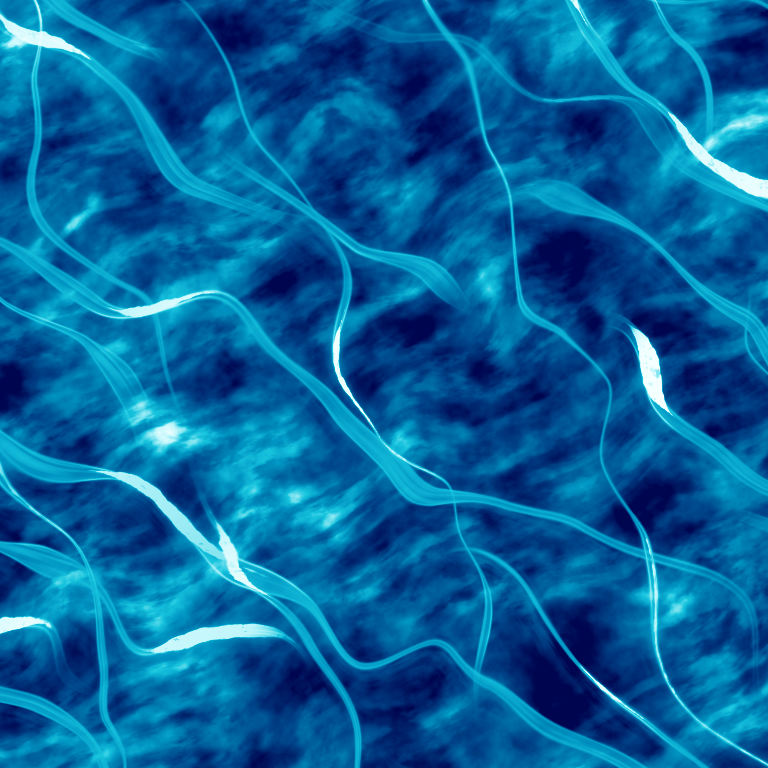
A three.js fragment shader for this texture:

```glsl
// Painted water: small navy hollows between ragged rising brush dabs, crossed
// by meandering aqua ribbons that carry tapered patches of white foam.
// Everything builds one scalar tone, which a colour ramp turns into water.
varying vec2 vUv;

const float RIBBON_ANGLE = -0.57;
const float THREAD_ANGLE = -1.15;
const float WISP_ANGLE = 0.5;
const float EDGE = 0.0013;

float hash(vec2 cell) {
  vec3 q = fract(cell.xyx * 0.1031);
  q += dot(q, q.yzx + 33.33);
  return fract((q.x + q.y) * q.z);
}

float noise(vec2 p) {
  vec2 i = floor(p);
  vec2 f = fract(p);
  f = f * f * (3.0 - 2.0 * f);
  float low = mix(hash(i), hash(i + vec2(1.0, 0.0)), f.x);
  float high = mix(hash(i + vec2(0.0, 1.0)), hash(i + vec2(1.0, 1.0)), f.x);
  return mix(low, high, f.y);
}

float fbm(vec2 p) {
  float sum = 0.0;
  float weight = 0.533;
  for (int i = 0; i < 4; i++) {
    sum += weight * noise(p);
    p = mat2(0.8, 0.6, -0.6, 0.8) * p * 2.03 + 17.3;
    weight *= 0.5;
  }
  return sum;
}

// Coordinates along and across a direction
vec2 turn(vec2 p, float angle) {
  float c = cos(angle);
  float s = sin(angle);
  return vec2(c * p.x + s * p.y, c * p.y - s * p.x);
}

vec2 warp(vec2 p, float scale, float amount) {
  vec2 offset = vec2(noise(p * scale + 3.7), noise(p * scale + 41.2));
  return p + (offset - 0.5) * amount;
}

float meander(float along, float seed) {
  return 0.13 * (noise(vec2(along * 4.6, seed)) - 0.5)
       + 0.05 * (noise(vec2(along * 10.0, seed + 50.0)) - 0.5);
}

// Dark hollows, cloudy patches and diagonal brush dabs
float waterTone(vec2 p) {
  vec2 bent = warp(p, 9.0, 0.045);
  vec2 brush = turn(bent, WISP_ANGLE);
  float patches = fbm(bent * 9.5 + 8.0);
  float streaks = fbm(brush * vec2(8.0, 19.0) + 20.0);
  float ridge = 1.0 - abs(2.0 * noise(brush * vec2(6.5, 15.0) + 70.0) - 1.0);
  float dry = fbm(brush * vec2(26.0, 62.0));
  float grain = fbm(p * 58.0);
  float wisp = smoothstep(0.6, 0.95, ridge + 0.5 * (dry - 0.5));
  float dab = smoothstep(0.38, 0.6, dry) * smoothstep(0.4, 0.6, streaks);
  return 1.55 + 5.8 * (patches - 0.5) + 4.6 * (streaks - 0.5)
       + 1.1 * wisp + 0.7 * dab + 1.6 * (grain - 0.5) + 1.0 * (dry - 0.5);
}

// Lays one winding strand, with glow, rims and foam, over the tone
float addStrand(float tone, vec2 p, float angle, float offset, float seed, float girth) {
  vec2 q = turn(p, angle);
  float path = meander(q.x, seed);
  float slope = (meander(q.x + 0.003, seed) - path) / 0.003;
  float d = (q.y - offset - path) / sqrt(1.0 + slope * slope);
  float presence = smoothstep(0.2, 0.5, noise(vec2(q.x * 3.5, seed + 100.0)));
  float swell = noise(vec2(q.x * 8.0, seed + 150.0));
  float halfWidth = girth * (0.12 + 1.2 * swell * swell);
  float crestNoise = noise(vec2(q.x * 6.5, seed + 200.0));

  // Ragged glow, wider on the lower side
  float glow = exp(-abs(d) / (d > 0.0 ? 0.009 : 0.026));
  float ragged = smoothstep(0.2, 0.7, fbm(vec2(q.x * 14.0, d * 70.0 + seed)));
  tone = mix(tone, max(tone, 4.1), 0.8 * glow * ragged * presence * min(1.0, girth * 80.0));

  // Translucent fibrous band between two bright rims
  float band = smoothstep(EDGE, -EDGE, abs(d) - halfWidth);
  float fibre = noise(vec2(q.x * 12.0, d * 320.0 + seed));
  tone = mix(tone, max(tone, 4.1 + 1.1 * fibre), 0.82 * band * presence);
  float rim = exp(-pow((abs(d) - halfWidth) / 0.0018, 2.0));
  float rimTone = mix(4.8, 6.2, smoothstep(0.42, 0.68, crestNoise));
  float rimPower = 0.35 + 0.5 * noise(vec2(q.x * 16.0, seed + sign(d) * 7.0 + 300.0));
  tone = mix(tone, max(tone, rimTone), rimPower * rim * presence);

  // Tapered foam with a torn edge and an aqua fringe
  float crest = smoothstep(0.58, 0.98, crestNoise);
  float foamWidth = girth * crest * crest * (0.6 + 0.8 * swell);
  float torn = 0.005 * (fbm(p * 95.0) - 0.5);
  float foamEdge = abs(d - 0.5 * halfWidth) + torn - foamWidth;
  float fringe = crest * exp(-max(foamEdge, 0.0) / 0.008);
  tone = mix(tone, max(tone, 4.7), 0.65 * fringe * presence);
  float foam = smoothstep(EDGE, -EDGE, foamEdge) * smoothstep(0.01, 0.12, crest);
  float shine = 5.6 + 1.5 * noise(vec2(q.x * 9.0, seed + 250.0));
  float speckle = smoothstep(0.22, 0.34, fbm(p * 150.0));
  return mix(tone, max(tone, shine), foam * presence * mix(0.65, 1.0, speckle));
}

vec3 waterColour(float tone) {
  vec3 colour = mix(vec3(0.0, 0.02, 0.31), vec3(0.0, 0.16, 0.44), clamp(tone, 0.0, 1.0));
  colour = mix(colour, vec3(0.0, 0.29, 0.55), clamp(tone - 1.0, 0.0, 1.0));
  colour = mix(colour, vec3(0.0, 0.43, 0.65), clamp(tone - 2.0, 0.0, 1.0));
  colour = mix(colour, vec3(0.0, 0.58, 0.76), clamp(tone - 3.0, 0.0, 1.0));
  colour = mix(colour, vec3(0.09, 0.77, 0.87), clamp(tone - 4.0, 0.0, 1.0));
  colour = mix(colour, vec3(0.73, 0.96, 0.98), clamp(tone - 5.0, 0.0, 1.0));
  return mix(colour, vec3(0.96, 1.0, 1.0), clamp(tone - 6.0, 0.0, 1.0));
}

void main() {
  float tone = waterTone(vUv);
  vec2 flow = warp(vUv, 6.0, 0.085);
  for (int i = 0; i < 17; i++) {
    float n = float(i);
    bool thread = i < 5;
    float angle = thread ? THREAD_ANGLE : RIBBON_ANGLE;
    float offset = thread ? 0.26 * (n + 0.5) : 0.116 * (n - 4.5);
    tone = addStrand(tone, flow, angle, offset, n + 1.0, thread ? 0.005 : 0.0135);
  }
  gl_FragColor = vec4(waterColour(tone), 1.0);
}
```
